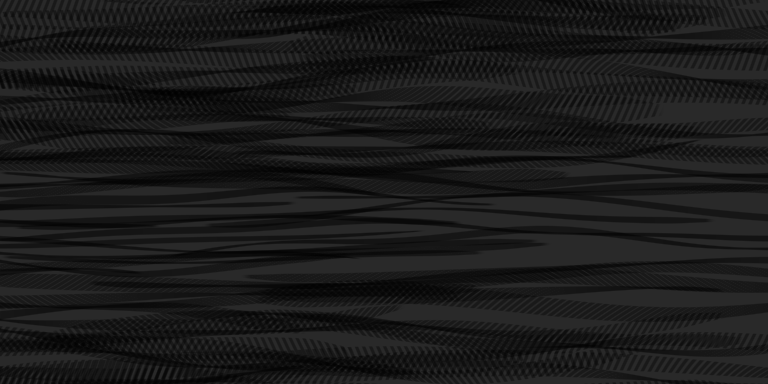
This background is drawn by a Shadertoy shader. Its source:

```glsl
// Dark field crossed by wavy strands, each swept out by short slanted dashes.
#define STRANDS 82
#define BASE vec3(0.162)
#define FOCUS_Y 0.41        // height where strands pinch into thin lines
#define DASH_PERIOD 0.0185  // spacing of dashes along a strand
#define DASH_THICK 0.0082
#define DASH_REACH 0.026    // mean half length of a dash
#define LINE_HALF 0.0024    // half height of a pinched strand
#define HATCH_ALPHA 0.40
#define LINE_ALPHA 0.58

float hash(float n) {
    return fract(sin(n * 127.1 + 3.7) * 43758.545);
}

// Height of a strand above its resting level.
float wave(float x, float seed, float swell) {
    float slow = sin(x * mix(2.2, 4.2, hash(seed + 0.1)) + 6.283 * hash(seed + 0.2));
    float fast = sin(x * mix(5.0, 9.0, hash(seed + 0.3)) + 6.283 * hash(seed + 0.4));
    return swell * (slow + 0.28 * fast);
}

// Opacity of one strand at p.
float strand(vec2 p, float seed, float level, float px) {
    float spread = smoothstep(0.0, 0.38, abs(level - FOCUS_Y));
    float swell = mix(0.012, 0.042, hash(seed + 0.5));
    float d = p.y - level - wave(p.x, seed, swell);

    // The dash angle turns slowly; flat dashes merge into a solid line.
    float turn = sin(p.x * mix(1.2, 2.6, hash(seed + 0.6)) + 6.283 * hash(seed + 0.7));
    float angle = mix(0.24, 1.25, spread) * turn;
    float rise = sin(angle);
    float shear = cos(angle) * rise / (rise * rise + 0.01);

    // Strands begin and end at random places, tapering at the tips.
    float start = mix(-1.2, 0.8, hash(seed + 0.8));
    float end = start + mix(1.2, 2.8, hash(seed + 0.9));
    float taper = smoothstep(start, start + 0.15, p.x)
                * (1.0 - smoothstep(end - 0.15, end, p.x));

    float reach = DASH_REACH * mix(0.7, 1.35, hash(seed + 0.55));
    float halfHeight = (reach * abs(rise) + LINE_HALF) * mix(0.4, 1.0, taper);
    float body = clamp(0.5 + (halfHeight - abs(d)) / px, 0.0, 1.0);

    float along = (p.x - d * shear) / DASH_PERIOD + hash(seed + 0.65);
    float gap = abs(fract(along) - 0.5) * DASH_PERIOD * abs(rise);
    float dash = clamp(0.5 + (0.5 * DASH_THICK - gap) / px, 0.0, 1.0);

    float alpha = mix(LINE_ALPHA, HATCH_ALPHA, smoothstep(0.05, 0.45, abs(rise)));
    return body * dash * alpha * smoothstep(0.0, 0.2, taper);
}

void mainImage(out vec4 fragColor, in vec2 fragCoord) {
    vec2 p = fragCoord / iResolution.y;
    float px = max(1.3 / iResolution.y, 0.002);

    // Each strand darkens what lies below it.
    float light = 1.0;
    for (int i = 0; i < STRANDS; i++) {
        float seed = float(i) + 1.0;
        float level = mix(-0.05, 1.05, (float(i) + hash(seed)) / float(STRANDS));
        light *= 1.0 - strand(p, seed, level, px);
    }
    fragColor = vec4(BASE * light, 1.0);
}
```
